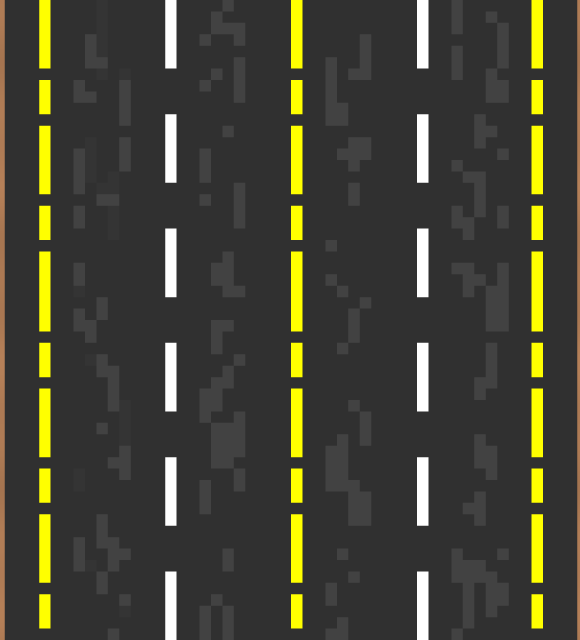
Reproduce this texture procedurally as a Shadertoy shader.

```glsl
// Top-down asphalt road with dashed yellow and white lane lines and blocky wear.

const vec2 GRID = vec2(50.65, 56.0);   // blocks across and down the canvas
const float LEFT_EDGE = 0.42;          // width of the left verge, in blocks
const float ROAD_WIDTH = 50.0;
const float LANE_STEP = 11.0;          // blocks between neighbouring lines

const vec3 ASPHALT = vec3(0.188);
const vec3 WORN = vec3(0.260);
const vec3 STAIN = vec3(0.204);
const vec3 YELLOW = vec3(1.0, 1.0, 0.0);
const vec3 WHITE = vec3(1.0);
const vec3 EARTH = vec3(0.68, 0.48, 0.33);

float hash(vec2 p) {
    p = fract(p * vec2(0.1031, 0.1137));
    p += dot(p, p.yx + 33.33);
    return fract((p.x + p.y) * p.x * 47.3);
}

// True while lo <= x < hi
bool within(float x, float lo, float hi) {
    return x >= lo && x < hi;
}

// Alternating long and short dashes; one long dash is a block longer
bool yellowDash(float row) {
    float phase = mod(row - step(28.0, row), 11.0);
    return phase < 6.0 || within(phase, 7.0, 10.0);
}

bool whiteDash(float row) {
    return mod(row, 10.0) < 6.0;
}

// Column-wise cellular noise: at most one vertical run of blocks per segment
bool wornRun(vec2 block, float segment, float density, float seed) {
    float shifted = block.y + floor(segment * hash(vec2(block.x, seed)));
    vec2 id = vec2(block.x + seed, floor(shifted / segment));
    float start = floor(3.0 * hash(id + 17.0));
    float size = 1.0 + floor(segment * pow(hash(id + 41.0), 1.6));
    bool present = hash(id + 73.0) < density;
    return present && within(mod(shifted, segment), start, start + size);
}

vec3 verge(float v) {
    return EARTH * (1.0 + 0.03 * sin(v * 19.0) + 0.02 * sin(v * 47.0));
}

vec3 roadColor(vec2 uv) {
    vec2 p = vec2(uv.x * GRID.x - LEFT_EDGE, (1.0 - uv.y) * GRID.y);
    if (!within(p.x, 0.0, ROAD_WIDTH)) return verge(uv.y);

    vec2 block = floor(p);
    vec3 color = ASPHALT;

    // Worn tyre tracks, wider in the outer lanes
    for (int lane = 0; lane < 4; lane++) {
        float first = 6.0 + LANE_STEP * float(lane);
        float width = (lane == 0 || lane == 3) ? 5.0 : 4.0;
        if (within(block.x, first, first + width)) {
            if (lane == 0 && wornRun(block, 9.0, 0.4, 7.0)) color = STAIN;
            if (wornRun(block, 5.0, 0.52, 29.0)) color = WORN;
        }
    }

    // Lane lines: even ones yellow, odd ones white
    for (int line = 0; line < 5; line++) {
        float column = 3.0 + LANE_STEP * float(line) - (line == 4 ? 1.0 : 0.0);
        if (block.x == column) {
            bool isYellow = line % 2 == 0;
            if (isYellow && yellowDash(block.y)) color = YELLOW;
            if (!isYellow && whiteDash(block.y)) color = WHITE;
        }
    }
    return color;
}

void mainImage(out vec4 fragColor, in vec2 fragCoord) {
    // Average a 4 by 4 set of samples to smooth the block edges
    vec3 sum = vec3(0.0);
    for (int i = 0; i < 16; i++) {
        vec2 offset = (vec2(i % 4, i / 4) + 0.5) / 4.0 - 0.5;
        sum += roadColor((fragCoord + offset) / iResolution.xy);
    }
    fragColor = vec4(sum / 16.0, 1.0);
}
```
